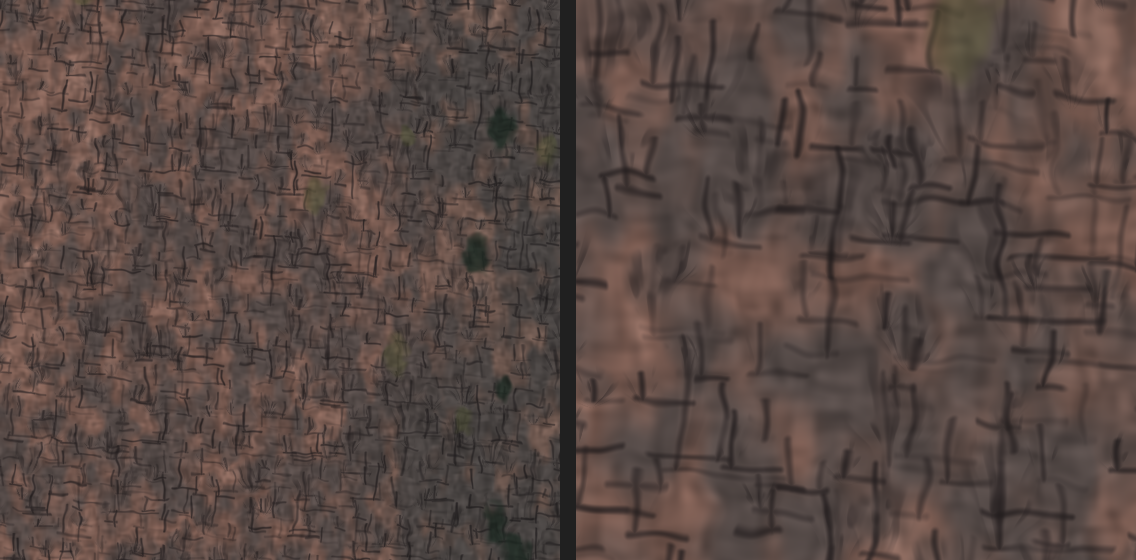
Left: the whole. Right: its middle third, enlarged.
Give the GLSL for this texture, as a WebGL 2 fragment shader.

```glsl
#version 300 es
precision highp float;
// Leafless woodland seen from above: leaf litter between grey twiggy crowns,
// thin dark trunks with level shadows, and a few evergreens to the right.
// Litter is stretched value noise; trees are strokes scattered on jittered grids.

uniform vec2 u_resolution;
out vec4 fragColor;

const vec3 LITTER = vec3(0.465, 0.345, 0.305);
const vec3 PALE_LITTER = vec3(0.56, 0.43, 0.385);
const vec3 TWIGS = vec3(0.325, 0.285, 0.275);
const vec3 BARK = vec3(0.145, 0.122, 0.125);
const vec3 EVERGREEN = vec3(0.125, 0.165, 0.135);
const vec3 MOSS = vec3(0.33, 0.32, 0.20);
const int TREE_LAYERS = 3;
const float FIRST_GRID = 11.0;     // trees across the canvas in the first layer
const float GRID_GROWTH = 1.5;     // density ratio between layers
const float STROKE_WIDTH = 0.0036; // soft half width of trunks and shadows
const float EVERGREEN_GRID = 11.0;

vec4 hash4(vec2 cell, float seed) {
  uvec4 v = uvec4(ivec4(ivec2(cell), int(seed), 7));
  v = v * 1664525u + 1013904223u;
  for (int i = 0; i < 2; i++) {
    v += v.yzxy * v.wxyz;
    v ^= v >> 16u;
  }
  return vec4(v >> 8u) / 16777216.0;
}

float noise(vec2 p, float seed) {
  vec2 c = floor(p), f = fract(p);
  f = f * f * (3.0 - 2.0 * f);
  float low = mix(hash4(c, seed).x, hash4(c + vec2(1, 0), seed).x, f.x);
  float high = mix(hash4(c + vec2(0, 1), seed).x, hash4(c + vec2(1, 1), seed).x, f.x);
  return mix(low, high, f.y);
}

float stroke(vec2 p, vec2 a, vec2 b, float width) {
  vec2 ab = b - a;
  float t = clamp(dot(p - a, ab) / dot(ab, ab), 0.0, 1.0);
  return 1.0 - smoothstep(0.0, width, length(p - a - ab * t));
}

// x: trunk and shadow darkness, y: crown cover, z: fanned branches
vec3 treeLayer(vec2 p, float grid, float seed) {
  vec2 q = p * grid;
  vec3 cover = vec3(0.0);
  for (int j = -1; j <= 1; j++)
  for (int i = -1; i <= 1; i++) {
    vec2 cell = floor(q) + vec2(i, j);
    vec4 place = hash4(cell, seed), look = hash4(cell, seed + 50.0);
    vec2 d = q - cell - place.xy;
    float height = mix(0.3, 0.9, place.z);
    vec2 top = height * vec2((place.w - 0.4) * 0.28, 1.0);
    float width = STROKE_WIDTH * grid;
    float trunk = stroke(d, vec2(0.0), top, width) * mix(0.25, 1.0, look.x);
    float side = look.y < 0.35 ? -1.0 : 1.0;
    vec2 tip = vec2(side * mix(0.25, 0.8, look.z), -side * 0.05);
    float shadow = stroke(d, vec2(-0.1 * side, 0.0), tip, width) * mix(0.1, 0.9, look.w);
    cover.x = max(cover.x, max(trunk, shadow));

    float crown = 1.0 - smoothstep(0.4, 1.0, length((d - top * 0.65) / vec2(0.36, 0.4)));
    crown *= smoothstep(0.25, 0.8, look.y);
    float angle = atan(d.x, d.y + 0.15);
    float fan = noise(vec2(angle * 9.0 + 20.0 * place.x, length(d) * 4.0), seed + 9.0);
    cover.y = max(cover.y, crown);
    cover.z = max(cover.z, crown * smoothstep(0.5, 0.85, fan));
  }
  return cover;
}

// x: evergreen cover, y: moss cover
vec2 greenery(vec2 p) {
  vec2 q = p * EVERGREEN_GRID, cover = vec2(0.0);
  float ragged = (noise(p * 75.0, 31.0) - 0.5) * 0.5;
  for (int j = -1; j <= 1; j++)
  for (int i = -1; i <= 1; i++) {
    vec2 cell = floor(q) + vec2(i, j);
    vec4 r = hash4(cell, 30.0);
    vec2 radius = mix(0.2, 0.42, r.z) * vec2(0.8, 1.25);
    float body = 1.0 - smoothstep(0.5, 1.1, length((q - cell - r.xy) / radius) + ragged);
    float chance = 0.22 * smoothstep(0.6, 0.95, cell.x / EVERGREEN_GRID);
    cover.x = max(cover.x, body * step(r.w, chance));
    cover.y = max(cover.y, body * step(0.95, r.w));
  }
  return cover;
}

void main() {
  vec2 uv = gl_FragCoord.xy / u_resolution;
  vec2 p = uv + 0.007 * (vec2(noise(uv * 55.0, 1.0), noise(uv * 55.0, 2.0)) - 0.5);

  // Leaf litter in upright patches, fading to grey twigs
  float patches = 0.45 * noise(p * vec2(30, 20), 3.0) + 0.3 * noise(p * vec2(62, 38), 4.0)
                + 0.25 * noise(p * vec2(7, 6), 5.0);
  float shade = smoothstep(0.55, 1.0, uv.x + 0.25 * (noise(uv * 5.0, 6.0) - 0.5));
  float warmth = smoothstep(0.28, 0.68, patches - 0.1 * shade);
  vec3 color = mix(TWIGS, LITTER, warmth);
  color = mix(color, PALE_LITTER, 0.7 * smoothstep(0.58, 0.82, patches));

  // Crowns, branches and trunks, from large to small
  float grid = FIRST_GRID;
  for (int k = 0; k < TREE_LAYERS; k++) {
    vec3 tree = treeLayer(p, grid, 10.0 + float(k));
    color = mix(color, TWIGS, 0.5 * tree.y);
    color = mix(color, BARK, 0.4 * tree.z);
    color = mix(color, BARK, 0.78 * tree.x);
    grid *= GRID_GROWTH;
  }

  // Evergreens and moss
  vec2 green = greenery(p);
  color = mix(color, MOSS, 0.5 * green.y);
  color = mix(color, EVERGREEN, 0.8 * green.x);

  // Fine upright and level grain, and cooler shade to the right
  float grain = 0.55 * noise(p * vec2(150, 70), 7.0) + 0.45 * noise(p * vec2(75, 160), 8.0);
  color *= 0.78 + 0.44 * grain;
  color *= mix(vec3(1.0), vec3(0.86, 0.92, 0.93), shade);
  fragColor = vec4(color, 1.0);
}
```
